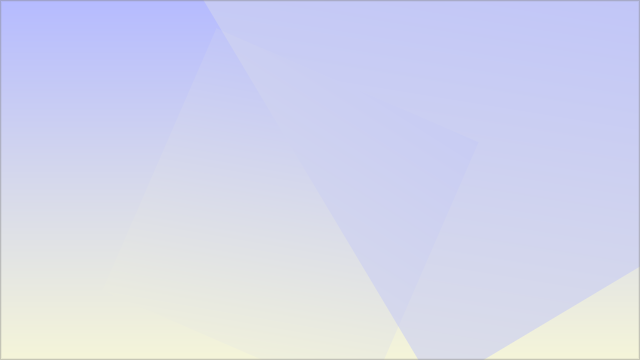
Reproduce this background procedurally as a WebGL 1 fragment shader.

```glsl
precision highp float;

uniform vec2 u_resolution;

const vec3 BLUE = vec3(0.71, 0.733, 1.0);
const vec3 CREAM = vec3(0.96, 0.96, 0.85);
const vec3 FRAME_GRAY = vec3(0.5);

// Cream at 0, blue at 1
vec3 ramp(float t) {
  return mix(CREAM, BLUE, clamp(t, 0.0, 1.0));
}

// Coverage of a shape from its signed distance, negative inside
float coverage(float dist, float pixel) {
  return clamp(0.5 - dist / pixel, 0.0, 1.0);
}

vec2 rotate(vec2 p, float angle) {
  float c = cos(angle);
  float s = sin(angle);
  return vec2(c * p.x - s * p.y, s * p.x + c * p.y);
}

float boxDistance(vec2 p, vec2 halfSize) {
  vec2 q = abs(p) - halfSize;
  return length(max(q, 0.0)) + min(max(q.x, q.y), 0.0);
}

// Signed distance to a line, negative on the side the normal points to
float edgeDistance(vec2 p, vec2 point, vec2 normal) {
  return -dot(p - point, normal);
}

void main() {
  float pixel = 1.0 / u_resolution.y;
  vec2 p = gl_FragCoord.xy * pixel;
  vec2 canvas = u_resolution * pixel;

  // Vertical sky gradient
  vec3 color = ramp(p.y);

  // Large translucent sheet with two perpendicular edges
  vec2 sheetNormal = vec2(0.859, 0.513);
  vec2 sheetTop = vec2(0.565, 1.0);
  float leftEdge = edgeDistance(p, sheetTop, sheetNormal);
  float lowerEdge = edgeDistance(p, vec2(1.343, 0.0), vec2(-sheetNormal.y, sheetNormal.x));
  float sheet = coverage(max(leftEdge, lowerEdge), pixel);
  float sheetTone = 0.48 + dot(p - sheetTop, vec2(0.12, -0.26));
  color = mix(color, ramp(sheetTone), 0.5 * sheet);

  // Faint tilted square, cream on its left and blue on its right
  float halfSide = 0.397;
  vec2 center = vec2(0.807, 0.399);
  vec2 local = rotate(p - center, 0.41);
  float square = coverage(boxDistance(local, vec2(halfSide)), pixel);
  float squareTone = 0.55 + 0.85 * (p.x - center.x);
  color = mix(color, ramp(squareTone), 0.17 * square);

  // Thin gray frame along the canvas border
  float frameWidth = 0.0035;
  float inner = boxDistance(p - 0.5 * canvas, 0.5 * canvas - frameWidth);
  float frame = 1.0 - coverage(inner, pixel);
  color = mix(color, FRAME_GRAY, 0.4 * frame);

  gl_FragColor = vec4(color, 1.0);
}
```
